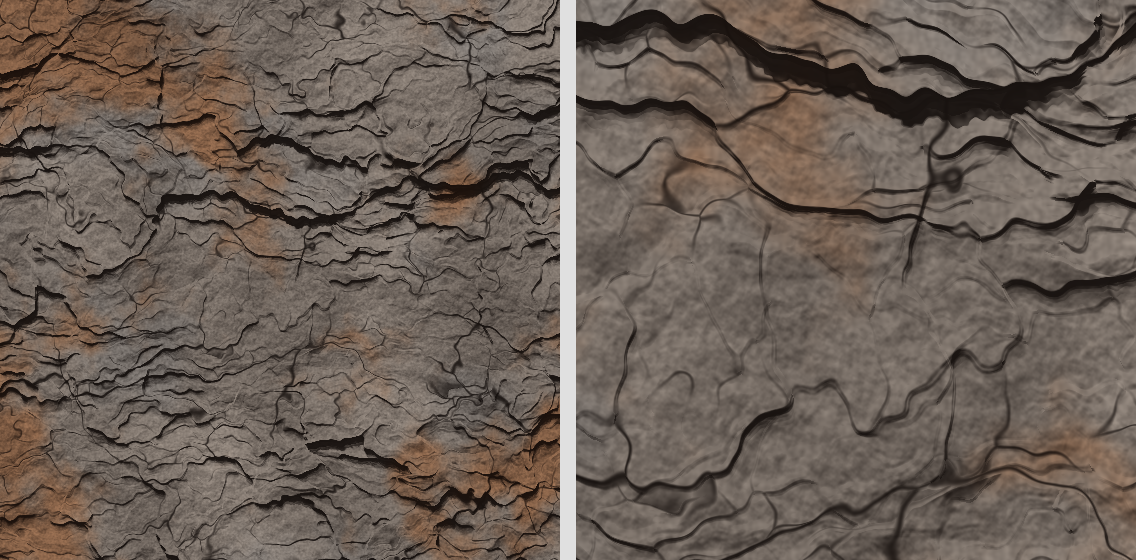
Left: the whole. Right: its middle third, enlarged.
Write a three.js fragment shader that draws this texture.

```glsl
// Weathered layered cliff rock: jagged overhanging plates, broken cracks and rust stains.
// A relief of warped, tilted Voronoi plates at three sizes is lit from above,
// shadowed by marching toward the light, then tinted with gradient noise.

#define SEED vec2(3.7, 8.2)
#define LIGHT_DIR vec2(-0.25, 0.97)
#define WARP 0.17
#define LEDGE_SOFTNESS 0.0026
#define BASE_TONE 0.62
#define RELIEF_CONTRAST 0.55
#define SHADOW_DEPTH 0.92
#define GRAIN 0.12
#define DARK_STONE vec3(0.09, 0.068, 0.058)
#define PALE_STONE vec3(0.66, 0.612, 0.57)
#define RUST_TINT vec3(1.10, 0.87, 0.69)
#define COOL_TINT vec3(0.97, 1.0, 1.03)

varying vec2 vUv;

vec2 hash2(vec2 p) {
  vec3 q = fract(p.xyx * vec3(0.1031, 0.1030, 0.0973));
  q += dot(q, q.yzx + 33.33);
  return fract((q.xx + q.yz) * q.zy);
}

float corner(vec2 cell, vec2 offset, vec2 f) {
  return dot(hash2(cell + offset) * 2.0 - 1.0, f - offset);
}

float gradientNoise(vec2 p) {
  vec2 i = floor(p), f = fract(p);
  vec2 u = f * f * f * (f * (f * 6.0 - 15.0) + 10.0);
  float low = mix(corner(i, vec2(0.0), f), corner(i, vec2(1.0, 0.0), f), u.x);
  float high = mix(corner(i, vec2(0.0, 1.0), f), corner(i, vec2(1.0), f), u.x);
  return 1.4 * mix(low, high, u.y);
}

float fbm(vec2 p) {
  float sum = 0.0, amplitude = 0.5;
  for (int i = 0; i < 5; i++) {
    sum += amplitude * gradientNoise(p);
    p = mat2(1.6, 1.2, -1.2, 1.6) * p + 5.3;
    amplitude *= 0.5;
  }
  return sum;
}

// Smooth patches where a feature is present
float patches(vec2 p, float low, float high) {
  return smoothstep(low, high, gradientNoise(p));
}

// Each plate has its own level and tilt; most lean out at the foot.
float plateHeight(vec4 plate) {
  vec2 tilt = hash2(plate.xy + 71.0) - vec2(0.5, 0.75);
  return hash2(plate.xy + 19.0).x - 0.5 + dot(tilt, plate.zw);
}

// Returns plate height and distance to the plate border in canvas units.
vec2 plates(vec2 p, vec2 scale) {
  p *= scale;
  vec4 first = vec4(0.0), second = vec4(0.0);
  float d1 = 9.0, d2 = 9.0;
  for (int y = -1; y <= 1; y++) {
    for (int x = -1; x <= 1; x++) {
      vec2 id = floor(p) + vec2(float(x), float(y));
      vec2 rel = p - id - hash2(id);
      float d = dot(rel, rel);
      if (d < d1) {
        d2 = d1; second = first;
        d1 = d; first = vec4(id, rel);
      } else if (d < d2) {
        d2 = d; second = vec4(id, rel);
      }
    }
  }
  float border = (sqrt(d2) - sqrt(d1)) / scale.y;
  float blend = 0.5 - 0.5 * smoothstep(0.0, LEDGE_SOFTNESS, border);
  return vec2(mix(plateHeight(first), plateHeight(second), blend), border);
}

// Returns surface height and crack strength.
vec2 relief(vec2 p) {
  vec2 w = p + WARP * vec2(fbm(p * 3.2), fbm(p * 3.2 + 37.0));
  w += 0.008 * vec2(gradientNoise(p * 47.0), gradientNoise(p * 47.0 + 29.0));
  float rough = patches(p * 3.3 + 11.0, -0.3, 0.35);
  float ledge = patches(p * 4.5 + 67.0, -0.3, 0.4);
  vec2 slabs = plates(w, vec2(2.9, 3.4));
  vec2 flakes = plates(w + 4.1, vec2(8.0, 12.0));
  vec2 chips = plates(w + 9.6, vec2(20.0, 34.0));
  float height = 0.028 * mix(0.3, 1.0, ledge) * slabs.x
    + 0.015 * mix(0.25, 1.0, rough) * flakes.x
    + 0.008 * mix(0.2, 1.0, rough) * chips.x
    - 0.006 * rough * abs(gradientNoise(w * vec2(16.0, 36.0)))
    + 0.012 * fbm(w * vec2(8.0, 12.0)) + 0.003 * fbm(p * 34.0);
  float slabCrack = (1.0 - smoothstep(0.0, 0.0045, slabs.y)) * patches(p * 5.0 + 23.0, -0.1, 0.25);
  float flakeCrack = (1.0 - smoothstep(0.0, 0.0034, flakes.y)) * patches(p * 9.0 + 51.0, -0.1, 0.3);
  float chipCrack = (1.0 - smoothstep(0.0, 0.0026, chips.y)) * patches(p * 15.0 + 77.0, 0.0, 0.45);
  return vec2(height, max(slabCrack, max(flakeCrack, 0.8 * chipCrack)));
}

void main() {
  vec2 p = vUv + SEED;
  vec2 surface = relief(p);

  // March toward the light: near rise gives slope, far rises dim, steep ones shadow.
  float reach = 0.0018 * (1.0 + 0.25 * gradientNoise(p * 190.0));
  float steepest = 0.0, slope = 0.0, enclosure = 0.0;
  for (int i = 0; i < 7; i++) {
    float rise = (relief(p + LIGHT_DIR * reach).x - surface.x) / reach;
    if (i == 0) slope = rise;
    if (i > 3) enclosure = max(enclosure, rise);
    steepest = max(steepest, rise);
    reach *= 1.45;
  }
  float shadow = smoothstep(0.42, 1.25, steepest);
  float dimming = smoothstep(0.1, 0.75, enclosure);

  // Tone from slope, broad mottling and fine grain
  float tone = BASE_TONE + RELIEF_CONTRAST * clamp(-slope, -0.5, 0.2);
  tone += 0.3 * fbm(p * 4.0 + 61.0);
  tone += GRAIN * (gradientNoise(p * 250.0) + 0.8 * gradientNoise(p * 120.0));
  tone *= (1.0 - 0.35 * dimming) * (1.0 - SHADOW_DEPTH * shadow) * (1.0 - 0.82 * surface.y);
  vec3 color = mix(DARK_STONE, PALE_STONE, clamp(tone, 0.0, 1.0));

  // Mineral stains
  float rust = smoothstep(0.02, 0.36, fbm(p * 2.8 + 83.0) + 0.4 * fbm(p * 11.0 + 7.0));
  float cool = smoothstep(0.0, 0.3, fbm(p * 3.4 + 97.0));
  color *= mix(vec3(1.0), COOL_TINT, cool * (1.0 - rust));
  color *= mix(vec3(1.0), RUST_TINT, rust);
  gl_FragColor = vec4(color, 1.0);
}
```
